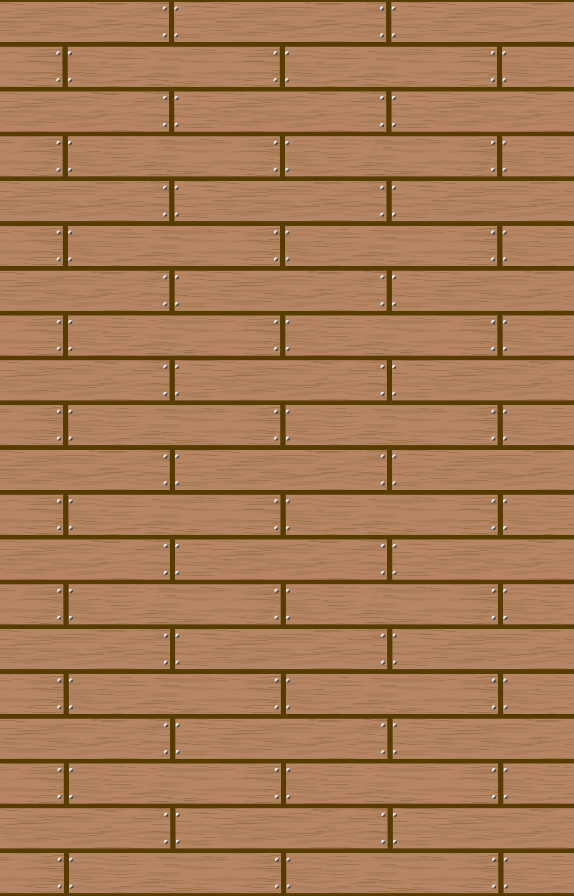
A WebGL 2 fragment shader for this texture:

```glsl
#version 300 es
precision highp float;

uniform vec2 u_resolution;
out vec4 outColor;

// Layout, in units of one plank row
const float ROWS = 20.0;
const float PLANK_LENGTH = 4.849;
const float EVEN_JOINT = 3.828;
const float ODD_JOINT = 1.45;
const float ROW_SHIFT = 0.01;
const float SLANT = 0.0017;
const float SEAM_HALF = 0.052;
const float JOINT_HALF = 0.058;

// Nails
const float NAIL_RADIUS = 0.046;
const float NAIL_LEFT = 0.108;
const float NAIL_RIGHT = 0.15;
const float NAIL_INSET = 0.2;

// Grain
const vec2 SOFT_CELL = vec2(0.95, 0.11);
const vec2 FINE_CELL = vec2(0.75, 0.085);
const float SOFT_THICKNESS = 0.4;
const float FINE_THICKNESS = 0.2;
const float SOFT_DENSITY = 0.85;
const float FINE_DENSITY = 0.4;

// Colours
const vec3 WOOD = vec3(0.715, 0.525, 0.393);
const vec3 WOOD_SHADE = vec3(0.665, 0.483, 0.342);
const vec3 WOOD_STREAK = vec3(0.58, 0.42, 0.25);
const vec3 GAP = vec3(0.34, 0.23, 0.0);
const vec3 NAIL_LIGHT = vec3(0.96);
const vec3 NAIL_DARK = vec3(0.27, 0.24, 0.22);

vec2 hash2(vec2 p) {
    vec2 q = vec2(dot(p, vec2(127.1, 311.7)), dot(p, vec2(269.5, 183.3)));
    return fract(sin(q) * 43758.55);
}

// Cellular noise with one tapered dash per stretched cell
float dashes(vec2 p, vec2 cellSize, float thickness, float density, float seed) {
    vec2 q = p / cellSize;
    vec2 cell = floor(q);
    float cover = 0.0;
    for (int j = -1; j <= 1; j++) {
        for (int i = -1; i <= 1; i++) {
            vec2 id = cell + vec2(i, j);
            vec2 center = id + hash2(id + seed);
            vec2 variety = hash2(id + seed + 37.0);
            vec2 halfSize = vec2(mix(0.4, 0.95, variety.x), thickness * mix(0.6, 1.0, variety.x));
            float d = length((q - center) / halfSize);
            cover = max(cover, step(variety.y, density) * (1.0 - smoothstep(0.4, 1.0, d)));
        }
    }
    return cover;
}

vec3 woodGrain(vec2 p, float seed) {
    // Layered sines bend the fibres slightly
    p.y += 0.014 * sin(p.x * 3.1 + p.y * 5.0 + seed) + 0.007 * sin(p.x * 7.3 - p.y * 9.0);
    float soft = dashes(p, SOFT_CELL, SOFT_THICKNESS, SOFT_DENSITY, seed);
    float fine = dashes(p, FINE_CELL, FINE_THICKNESS, FINE_DENSITY, seed + 11.0);
    vec3 color = mix(WOOD, WOOD_SHADE, 0.85 * soft);
    return mix(color, WOOD_STREAK, 0.65 * fine);
}

void main() {
    float pixel = ROWS / u_resolution.y;
    vec2 pos = vec2(gl_FragCoord.x, u_resolution.y - gl_FragCoord.y) * pixel;
    pos.x -= SLANT * pos.y;
    pos.y += ROW_SHIFT;

    // Plank coordinates, with alternate rows staggered
    float parity = mod(floor(pos.y), 2.0);
    float joint = mix(EVEN_JOINT, ODD_JOINT, parity);
    vec2 plank = vec2(mod(pos.x - joint, PLANK_LENGTH), fract(pos.y));
    vec3 color = woodGrain(plank, 5.0 + 19.0 * parity);

    // Nail heads at the four corners, lit from the upper left
    vec2 nail = vec2(plank.x < 0.5 * PLANK_LENGTH ? NAIL_LEFT : PLANK_LENGTH - NAIL_RIGHT,
                     plank.y < 0.5 ? NAIL_INSET : 1.0 - NAIL_INSET);
    vec2 offset = plank - nail;
    float light = smoothstep(-0.7, 0.6, -dot(offset, vec2(0.7)) / NAIL_RADIUS);
    float head = 1.0 - smoothstep(-0.5 * pixel, 0.5 * pixel, length(offset) - NAIL_RADIUS);
    color = mix(color, mix(NAIL_DARK, NAIL_LIGHT, light), head);

    // Dark gaps between planks
    vec2 edge = min(plank, vec2(PLANK_LENGTH, 1.0) - plank) - vec2(JOINT_HALF, SEAM_HALF);
    float gap = 1.0 - smoothstep(-0.5 * pixel, 0.5 * pixel, min(edge.x, edge.y));
    outColor = vec4(mix(color, GAP, gap), 1.0);
}
```
